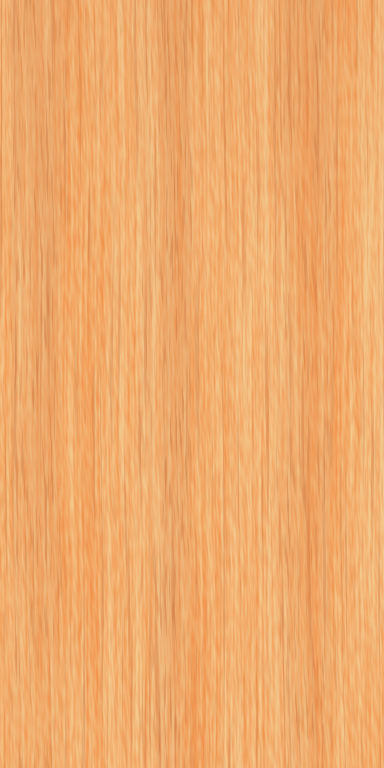
Give the GLSL for this texture, as a Shadertoy shader.

```glsl
// Honey-coloured wood veneer with straight vertical grain, soft bands and fine dark pores.

const vec3 ORANGE = vec3(0.950, 0.612, 0.345);
const vec3 HONEY  = vec3(0.957, 0.752, 0.512);
const vec3 BROWN  = vec3(0.885, 0.612, 0.390);
const vec3 PORE   = vec3(0.790, 0.455, 0.245);

const float BAND_PERIOD  = 0.35;   // spacing of the broad bands, in canvas widths
const float LIGHT_CENTRE = 0.33;   // where a pale band lies
const float BROWN_CENTRE = 0.095;  // where a brown, porous band lies
const float BAND_GAIN    = 0.15;
const float BROAD_GAIN   = 0.42;
const float STREAK_GAIN  = 0.45;
const float FINE_GAIN    = 0.80;
const float FIBRE_GAIN   = 0.70;
const float WAVINESS     = 0.012;
const float ROW_SHEAR    = 0.43;   // staggers the ends of neighbouring streaks
const float TAU          = 6.28319;

vec2 randomGradient(vec2 cell) {
    vec3 q = fract(cell.xyx * vec3(0.1031, 0.1030, 0.0973));
    q += dot(q, q.yzx + 33.33);
    float angle = TAU * fract((q.x + q.y) * q.z);
    return vec2(cos(angle), sin(angle));
}

float gradientNoise(vec2 p) {
    vec2 i = floor(p), f = fract(p);
    vec2 u = f * f * f * (f * (f * 6.0 - 15.0) + 10.0);
    vec2 e = vec2(1.0, 0.0);
    float a = dot(randomGradient(i), f);
    float b = dot(randomGradient(i + e.xy), f - e.xy);
    float c = dot(randomGradient(i + e.yx), f - e.yx);
    float d = dot(randomGradient(i + e.xx), f - e.xx);
    return mix(mix(a, b, u.x), mix(c, d, u.x), u.y);
}

// Noise drawn out along the grain
float grain(vec2 p, vec2 frequency, float seed) {
    vec2 q = p * frequency + seed;
    q.y += ROW_SHEAR * q.x;
    return gradientNoise(q);
}

// Cosine wave across the board, 1 at its centre line
float band(float x, float centre) {
    return cos(TAU * (x - centre) / BAND_PERIOD);
}

// Thin dark dashes along the grain
float pores(vec2 p, vec2 frequency, float threshold, float seed) {
    return smoothstep(threshold, threshold + 0.25, grain(p, frequency, seed));
}

void mainImage(out vec4 fragColor, in vec2 fragCoord) {
    vec2 p = fragCoord / iResolution.x;
    float height = fragCoord.y / iResolution.y;

    // Let the grain wander slightly
    vec2 g = p;
    g.x += WAVINESS * gradientNoise(p * vec2(4.0, 1.1) + 11.7);
    g.x += 0.12 * WAVINESS * gradientNoise(p * vec2(11.0, 5.0) + 3.1);

    // Layered streaks, from broad bands to single fibres
    float tone = 0.56 + BAND_GAIN * band(g.x, LIGHT_CENTRE);
    tone += BROAD_GAIN  * grain(g, vec2(15.0, 0.35), 21.4);
    tone += STREAK_GAIN * grain(g, vec2(47.0, 0.8), 5.8);
    tone += FINE_GAIN   * grain(g, vec2(121.0, 2.2), 83.2);
    tone += FIBRE_GAIN  * grain(g, vec2(157.0, 23.0), 40.6);
    vec3 color = mix(ORANGE, HONEY, clamp(tone, -0.25, 1.2));

    // Brown bands split into streaks, a little stronger towards the top
    float brown = smoothstep(0.0, 1.3, band(g.x, BROWN_CENTRE)
                + 0.9 * grain(g, vec2(27.0, 0.5), 9.5)
                + 0.8 * grain(g, vec2(64.0, 1.2), 31.9));
    color = mix(color, BROWN, brown * mix(0.25, 0.48, height));
    color = mix(color, BROWN, 0.15 * smoothstep(0.6, 1.0, height));

    // Long dark lines everywhere, short pores gathered in the brown bands
    float lines = pores(g, vec2(103.0, 1.7), 0.20, 57.3);
    float dashes = pores(g, vec2(139.0, 8.0), 0.12, 71.6);
    color = mix(color, PORE, 0.32 * lines);
    color = mix(color, PORE, dashes * mix(0.12, 0.42, brown));

    fragColor = vec4(color, 1.0);
}
```
